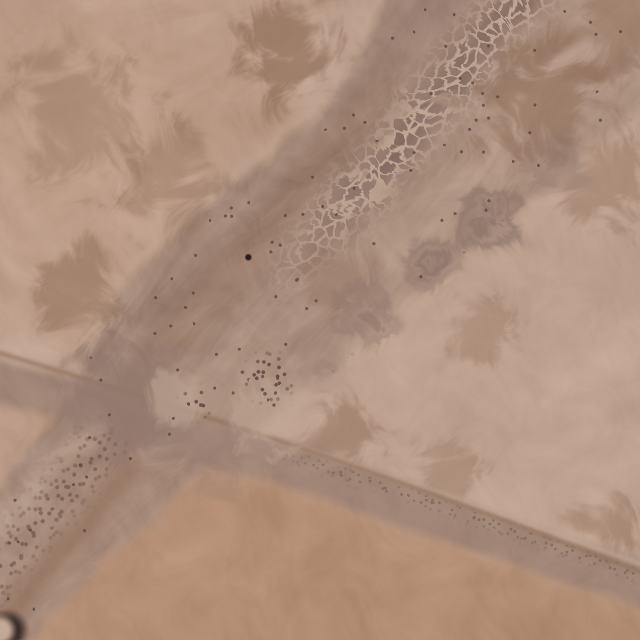
Write a Shadertoy shader that draws this texture.

```glsl
// Draws dry desert ground seen from above: a cracked diagonal wash crossed by a dusty track.

const vec2 WASH_ORIGIN = vec2(0.26, 0.35);
const vec2 WASH_DIR = vec2(0.643, 0.766);
const vec3 PALE = vec3(0.76, 0.66, 0.59);
const vec3 SAND = vec3(0.745, 0.63, 0.56);
const vec3 OCHRE = vec3(0.70, 0.555, 0.455);
const vec3 SILT = vec3(0.655, 0.545, 0.485);
const vec3 BROWN = vec3(0.57, 0.44, 0.355);
const vec3 GREY = vec3(0.565, 0.465, 0.425);
const vec3 DARK = vec3(0.43, 0.325, 0.29);

// x, y, radius, strength of stained ground
const vec4 STAINS[12] = vec4[12](
    vec4(0.45, 0.92, 0.075, 0.85), vec4(0.25, 0.72, 0.09, 0.50),
    vec4(0.13, 0.81, 0.12, 0.40), vec4(0.12, 0.55, 0.075, 0.65),
    vec4(0.83, 0.84, 0.10, 0.75), vec4(0.94, 0.72, 0.08, 0.50),
    vec4(0.75, 0.48, 0.055, 0.40), vec4(0.53, 0.32, 0.06, 0.60),
    vec4(0.94, 0.18, 0.05, 0.55), vec4(0.70, 0.26, 0.055, 0.45),
    vec4(0.97, 0.96, 0.09, 0.55), vec4(0.52, 0.57, 0.06, 0.45));

// x, y, radius, strength of grey silt fans on the right bank
const vec4 FANS[6] = vec4[6](
    vec4(0.765, 0.655, 0.062, 0.85), vec4(0.67, 0.595, 0.05, 0.85),
    vec4(0.575, 0.51, 0.055, 0.65), vec4(0.50, 0.43, 0.045, 0.35),
    vec4(0.87, 0.74, 0.05, 0.50), vec4(0.34, 0.26, 0.045, 0.40));

vec2 hash2(vec2 cell) {
    vec2 q = vec2(dot(cell, vec2(127.1, 311.7)), dot(cell, vec2(269.5, 183.3)));
    return fract(sin(q) * 43758.5);
}

// Warped sine octaves, roughly -1 to 1
float layeredSines(vec2 p) {
    float sum = 0.0, amp = 0.45;
    for (int i = 0; i < 6; i++) {
        p = mat2(0.8, 0.6, -0.6, 0.8) * p * 1.65 + 0.9 * sin(p.yx + float(i) * 1.7);
        sum += amp * sin(p.x + 1.2 * sin(p.y));
        amp *= 0.68;
    }
    return sum;
}

// Nearest distance, gap to the second nearest, random id
vec3 cellular(vec2 p) {
    vec2 base = floor(p);
    vec3 near = vec3(9.0, 9.0, 0.0);
    for (int y = -1; y <= 1; y++)
    for (int x = -1; x <= 1; x++) {
        vec2 cell = base + vec2(x, y);
        vec2 jitter = hash2(cell);
        float d = length(cell + jitter - p);
        if (d < near.x) near = vec3(d, near.x, fract(jitter.x * 17.0 + jitter.y * 5.0));
        else near.y = min(near.y, d);
    }
    return vec3(near.x, near.y - near.x, near.z);
}

float band(float v, float lo, float hi, float soft) {
    return smoothstep(lo - soft, lo + soft, v) * (1.0 - smoothstep(hi - soft, hi + soft, v));
}

float ridge(float v, float centre, float width) {
    float t = (v - centre) / width;
    return exp(-t * t);
}

float blob(vec2 p, vec2 centre, float radius, float rough) {
    return 1.0 - smoothstep(0.45, 1.15, length(p - centre) / radius + rough);
}

float dots(vec2 p, float scale, float density) {
    vec3 c = cellular(p * scale);
    return (1.0 - smoothstep(0.16, 0.38, c.x)) * step(c.z, density);
}

vec3 plain(vec2 p, float trackSide, float broad, float fine) {
    vec3 col = mix(OCHRE, SAND, smoothstep(-0.08, 0.02, trackSide));
    col = mix(col, SAND, 0.7 * blob(p, vec2(0.0, 0.3), 0.1, 0.0));
    col = mix(col, OCHRE, 0.35 * blob(p, vec2(0.1, 0.8), 0.4, 0.3 * broad));
    return col + 0.022 * broad + 0.016 * fine;
}

void mainImage(out vec4 fragColor, in vec2 fragCoord) {
    vec2 p = fragCoord / iResolution.xy;
    vec2 rel = p - WASH_ORIGIN;
    float along = dot(rel, WASH_DIR);
    float across = dot(rel, vec2(WASH_DIR.y, -WASH_DIR.x));
    float track = 0.952 * (p.y - 0.42 + 0.32 * p.x - 0.012 * sin(3.14 * p.x));
    float broad = layeredSines(p * 9.0), fine = layeredSines(p * 32.0);
    float streak = layeredSines(vec2(across * 45.0, along * 9.0));
    vec3 col = plain(p, track, broad, fine);

    // Wash bed with ragged banks, lengthwise streaks and a darker left channel
    float left = -0.15 - 0.03 * sin(along * 9.0) + 0.012 * broad;
    float right = 0.10 + along * (along > 0.0 ? 0.19 : 0.12) + 0.018 * broad;
    float bed = band(across, left, right, 0.014);
    vec3 silt = mix(SILT, GREY, 0.55 * ridge(across, -0.095, 0.06));
    silt = mix(silt, BROWN, 0.5 * ridge(across, -0.07, 0.035) * band(along, -0.1, 0.65, 0.1));
    silt = mix(silt, SAND, 0.35 * ridge(across, 0.14, 0.07) * smoothstep(0.2, 0.6, along));
    col = mix(col, silt + 0.03 * streak + 0.025 * fine, bed * 0.92);
    col = mix(col, PALE, 0.3 * ridge(across, left - 0.012, 0.009) * band(along, 0.0, 0.5, 0.06));

    // Stains and scalloped fans
    for (int i = 0; i < 12; i++) {
        vec4 s = STAINS[i];
        col = mix(col, BROWN, 0.8 * s.w * blob(p, s.xy, s.z, 0.45 * fine + 0.25 * broad));
    }
    for (int i = 0; i < 6; i++) {
        vec4 f = FANS[i];
        float ripple = 0.8 + 0.3 * sin(length(p - f.xy) * 190.0 + 4.0 * fine);
        col = mix(col, GREY, f.w * ripple * blob(p, f.xy, f.z, 0.25 * fine));
    }

    // Track: grey bed, speckled crown, pale verge and dark edge
    float trackBed = band(track + 0.006 * broad, -0.048, 0.02, 0.012);
    col = mix(col, mix(SILT, GREY, 0.55) + 0.02 * fine, 0.8 * trackBed);
    float crown = ridge(track, 0.0, 0.011) * smoothstep(0.38, 0.55, p.x);
    col = mix(col, DARK, 0.55 * crown * dots(p, 120.0, 0.6));
    col = mix(col, PALE, 0.6 * ridge(track, 0.018, 0.006) * smoothstep(0.35, 0.5, p.x));
    col = mix(col, BROWN, 0.6 * ridge(track, 0.027 - 0.02 * p.x, 0.005));
    col = mix(col, GREY, 0.7 * blob(p, vec2(0.2, 0.37), 0.11, 0.3 * fine));

    // Cracked plates up the wash, gravel below the crossing
    vec3 plates = cellular(p * 52.0 + 0.5 * fine);
    float crack = ridge(across, 0.012 * broad, 0.036) * smoothstep(0.2, 0.52, along);
    vec3 plateCol = mix(PALE, mix(GREY, DARK, 0.5 * plates.z), smoothstep(0.08, 0.3, plates.y));
    col = mix(col, plateCol, 0.9 * crack * smoothstep(-0.6, 0.2, fine + 0.4));
    float below = 1.0 - smoothstep(-0.11, -0.05, along);
    col = mix(col, PALE, 0.6 * below * ridge(across, -0.085, 0.035) * (0.7 + 0.4 * fine));
    col = mix(col, DARK, 0.7 * below * ridge(across, -0.045, 0.035) * dots(p, 85.0, 0.7));
    col = mix(col, BROWN, 0.65 * below * ridge(across, 0.012, 0.022));

    // Pale rubble and dark pits near the crossing
    float rubble = blob(p, vec2(0.42, 0.35), 0.06, 0.5 * fine) + blob(p, vec2(0.28, 0.38), 0.05, 0.5 * fine);
    col = mix(col, PALE, 0.6 * min(rubble, 1.0));
    float pits = blob(p, vec2(0.306, 0.37), 0.03, 0.0) + blob(p, vec2(0.42, 0.41), 0.045, 0.0);
    col = mix(col, DARK * 0.75, 0.8 * min(pits, 1.0) * dots(p, 95.0, 0.45));
    col = mix(col, DARK * 0.8, 0.75 * bed * dots(p, 110.0, 0.025));
    col = mix(col, DARK * 0.35, blob(p, vec2(0.388, 0.598), 0.006, 0.0));

    // Corner stone and its shadow
    col = mix(col, DARK * 0.5, blob(p, vec2(0.012, 0.015), 0.033, 0.0));
    col = mix(col, PALE, blob(p, vec2(0.0, 0.015), 0.026, 0.0));
    fragColor = vec4(col, 1.0);
}
```
